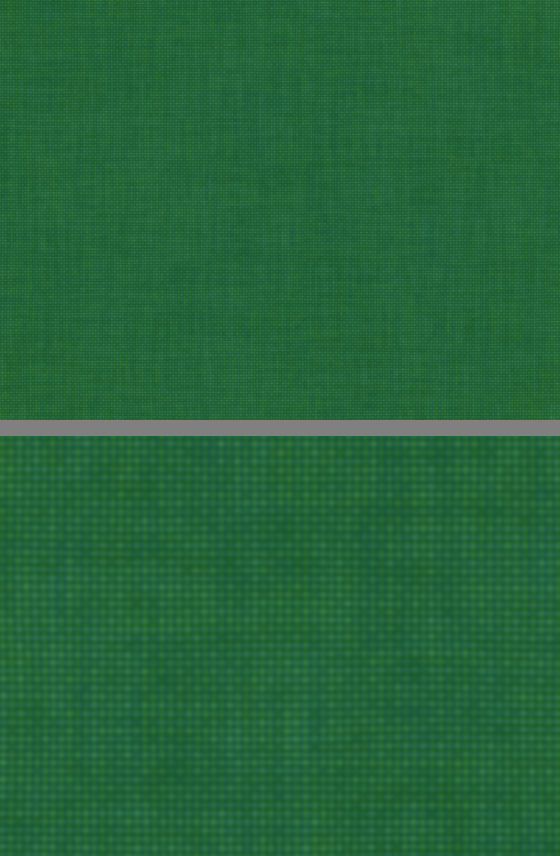
Top: the whole. Bottom: its middle third, enlarged.
Reproduce this texture procedurally as a Shadertoy shader.

```glsl
const float THREADS = 150.0; // threads per canvas height
const float TAU = 6.2831853;
const vec3 CLOTH_GREEN = vec3(0.142, 0.398, 0.226);
const vec3 LIGHT_SHIFT = vec3(0.020, 0.023, 0.014);
const vec3 YELLOW_SHIFT = vec3(0.003, 0.002, -0.025);

float hash(vec2 cell) {
    vec3 p = fract(cell.xyx * 0.1031);
    p += dot(p, p.yzx + 33.33);
    return fract((p.x + p.y) * p.z);
}

// Smooth value noise in the range -1 to 1
float noise(vec2 p) {
    vec2 cell = floor(p);
    vec2 f = fract(p);
    f = f * f * (3.0 - 2.0 * f);
    float low = mix(hash(cell), hash(cell + vec2(1.0, 0.0)), f.x);
    float high = mix(hash(cell + vec2(0.0, 1.0)), hash(cell + 1.0), f.x);
    return 2.0 * mix(low, high, f.y) - 1.0;
}

// Uneven yarn: long slubs plus short fibre flecks along each thread
float yarn(float along, float across, float seed) {
    float slub = noise(vec2(along * 0.06, across) + seed);
    float fleck = noise(vec2(along * 0.45, across) + seed + 57.0);
    return 0.7 * slub + 0.6 * fleck;
}

void mainImage(out vec4 fragColor, in vec2 fragCoord) {
    vec2 uv = fragCoord / iResolution.y;
    vec2 centred = fragCoord / iResolution.xy - 0.5;
    vec2 weave = uv * THREADS;

    // Slight wander of the threads
    weave += 0.2 * vec2(noise(uv * vec2(30.0, 9.0)),
                        noise(uv * vec2(9.0, 30.0) + 80.0));

    // Thread profiles, faded where they become too fine to resolve
    float fade = 1.0 - smoothstep(0.42, 0.65, THREADS / iResolution.y);
    vec2 rib = cos(TAU * weave) * fade;
    vec2 halfRib = cos(0.5 * TAU * weave) * fade;
    float crossing = halfRib.x * halfRib.y;

    float warp = yarn(weave.y, weave.x, 11.0);
    float weft = yarn(weave.x, weave.y, 143.0);
    float warpTint = yarn(weave.y, weave.x, 271.0);
    float weftTint = yarn(weave.x, weave.y, 389.0);
    float mottling = noise(uv * vec2(9.0, 11.0) + 31.0);
    float tintMottling = noise(uv * vec2(11.0, 8.0) + 67.0);

    // Both thread directions carry lightness
    float lightness = 0.85 * rib.y * (1.0 + 0.4 * warp)
                    + 0.7 * rib.x * (1.0 + 0.4 * weft)
                    + 0.55 * crossing + 0.7 * weft + 0.75 * warp
                    + 0.25 * mottling;

    // Warp threads lean yellow, weft threads lean teal
    float yellow = 0.75 * rib.x - 0.75 * rib.y
                 + 0.85 * warpTint + 0.55 * weftTint
                 + 0.3 * tintMottling;

    // Warmer towards the borders
    yellow += 1.5 * dot(centred, centred) - 0.25;

    vec3 colour = CLOTH_GREEN + LIGHT_SHIFT * lightness + YELLOW_SHIFT * yellow;
    fragColor = vec4(clamp(colour, 0.0, 1.0), 1.0);
}
```
